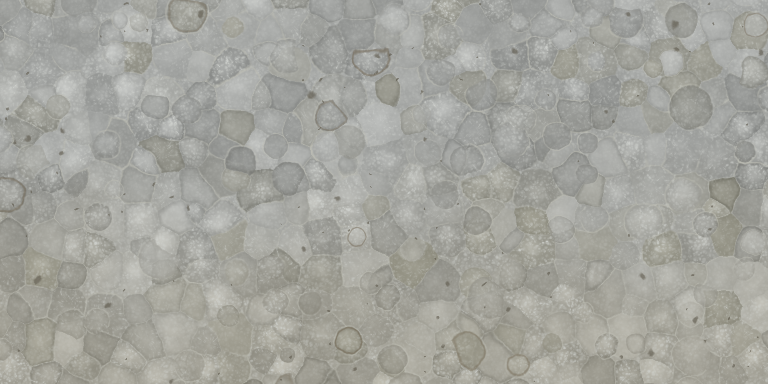
This texture is drawn by a WebGL 1 fragment shader. Its source:

```glsl
precision highp float;
// Tightly packed translucent grey pebbles with frosty crystals, pale seams and dark specks.
uniform vec2 u_resolution;

const vec3 COOL_GREY = vec3(0.622, 0.630, 0.622);
const vec3 WARM_GREY = vec3(0.635, 0.627, 0.585);
const vec3 OLIVE = vec3(0.550, 0.540, 0.465);
const vec3 RUST = vec3(0.44, 0.39, 0.31);
const vec3 FROST = vec3(0.82, 0.83, 0.815);
const vec3 SEAM = vec3(0.74, 0.74, 0.70);
const vec3 SPECK = vec3(0.36, 0.34, 0.29);

struct Grain {
  float reach;   // distance from the centre, relative to the grain size
  float margin;  // distance to the boundary with the next grain
  vec2 offset;   // position relative to the centre
  vec2 id;
};

float hash(vec2 p, float seed) {
  return fract(sin(dot(p, vec2(127.1, 311.7)) + seed * 74.7) * 43758.547);
}

// Layered sines, roughly -1 to 1.
float waves(vec2 p) {
  float sum = 0.0;
  float gain = 0.5;
  for (int i = 0; i < 4; i++) {
    sum += gain * sin(p.x + 1.7 * sin(p.y * 0.8)) * cos(p.y + 1.3 * sin(p.x * 0.7));
    p = mat2(1.2, 1.5, -1.5, 1.2) * p + 2.3;
    gain *= 0.62;
  }
  return sum;
}

// Cellular noise with a different size for every cell.
Grain nearestGrain(vec2 p, float seed) {
  Grain g = Grain(9.0, 0.0, vec2(0.0), vec2(0.0));
  float second = 9.0;
  for (int y = -2; y <= 2; y++) {
    for (int x = -2; x <= 2; x++) {
      vec2 id = floor(p) + vec2(float(x), float(y));
      vec2 jitter = vec2(hash(id, seed), hash(id, seed + 1.0));
      vec2 offset = p - id - 0.1 - 0.8 * jitter;
      float d = length(offset) / mix(0.72, 1.28, hash(id, seed + 2.0));
      if (d < g.reach) {
        second = g.reach;
        g.reach = d;
        g.offset = offset;
        g.id = id;
      } else {
        second = min(second, d);
      }
    }
  }
  g.margin = 0.5 * (second - g.reach);
  return g;
}

// Small bright crystals: 1 at cell centres, 0 at their borders.
float crystals(vec2 p, float seed) {
  float nearest = 2.0;
  for (int y = -1; y <= 1; y++) {
    for (int x = -1; x <= 1; x++) {
      vec2 id = floor(p) + vec2(float(x), float(y));
      vec2 centre = id + vec2(hash(id, seed), hash(id, seed + 1.0));
      nearest = min(nearest, length(p - centre) + 0.4 * hash(id, seed + 2.0));
    }
  }
  return 1.0 - smoothstep(0.2, 0.75, nearest);
}

// Uneven radial fibres around the centre of a grain.
float fibres(vec2 offset, float phase) {
  float angle = atan(offset.y, offset.x);
  float ray = sin(angle * 15.0 + phase + 2.0 * sin(angle * 4.0 + length(offset) * 9.0));
  return smoothstep(0.2, 1.0, ray) * smoothstep(0.06, 0.25, length(offset));
}

vec3 grainColour(Grain g, float inside, vec3 ground, float frost, float seed) {
  float tone = hash(g.id, seed) - 0.5;
  float tint = pow(hash(g.id, seed + 1.0), 6.0);
  float frosty = smoothstep(0.25, 1.0, hash(g.id, seed + 2.0));
  float rim = pow(hash(g.id, seed + 3.0), 2.0);
  vec3 colour = mix(ground + 0.11 * tone, OLIVE, 0.6 * tint);
  // Cloudy core and shaded rim
  float core = 1.0 - smoothstep(0.0, 0.5, length(g.offset - vec2(-0.05, 0.08)));
  colour += core * (0.025 + 0.07 * frosty);
  colour -= 0.085 * rim * (1.0 - smoothstep(0.01, 0.14, inside));
  // Crystals and fibres inside the grain
  float rays = fibres(g.offset, 6.283 * tone) * step(0.55, hash(g.id, seed + 4.0));
  float cover = frost * (0.2 + 0.5 * frosty * (0.6 + 0.6 * core)) + 0.3 * rays * frost;
  return mix(colour, FROST, min(cover, 0.85));
}

void main() {
  vec2 p = gl_FragCoord.xy / u_resolution.y;
  vec2 bent = p + 0.005 * vec2(waves(p * 34.0), waves(p.yx * 34.0 + 5.0));
  float patches = waves(p * 5.0 + 1.0);
  float clouds = waves(p * 13.0 + 4.0);
  float frost = 0.6 * crystals(bent * 118.0, 3.0) + 0.4 * crystals(bent * 62.0, 8.0);
  frost *= 0.85 + 0.6 * waves(p * 48.0 + 7.0);
  vec3 ground = mix(WARM_GREY, COOL_GREY, smoothstep(0.05, 0.7, p.y + 0.15 * patches));
  ground += 0.036 * patches + 0.028 * clouds + 0.022 * waves(p * 75.0);

  // Packed grains in a pale crystalline filling
  Grain g = nearestGrain(bent * 12.5, 11.0);
  float inside = min(g.margin, 0.72 - g.reach);
  vec3 filling = mix(ground, FROST, 0.04 + 0.5 * frost);
  vec3 colour = mix(filling, grainColour(g, inside, ground, frost, 20.0), smoothstep(-0.03, 0.03, inside));
  float broken = smoothstep(-0.5, 0.4, waves(p * 28.0 + 9.0));
  float seam = broken * (1.0 - smoothstep(0.0, 0.045, abs(inside)));
  colour = mix(colour, SEAM, seam * (0.15 + 0.5 * hash(g.id, 31.0)));

  // Scattered rounder pebbles, a few with a rusty outline
  Grain top = nearestGrain(bent * 9.5 + 3.7, 41.0);
  float radius = mix(0.24, 0.46, hash(top.id, 50.0));
  inside = min(top.margin, radius - top.reach);
  float present = step(0.5, hash(top.id, 51.0));
  vec3 pebble = grainColour(top, inside, ground - 0.022, 0.85 * frost, 60.0);
  float outline = 1.0 - smoothstep(0.0, 0.04, abs(inside - 0.03));
  pebble = mix(pebble, RUST, outline * (0.05 + 0.5 * step(0.92, hash(top.id, 52.0))));
  float body = mix(0.5, 0.95, hash(top.id, 53.0));
  colour = mix(colour, pebble, body * present * smoothstep(-0.015, 0.02, inside));
  seam = broken * (1.0 - smoothstep(0.0, 0.03, abs(inside + 0.02)));
  colour = mix(colour, SEAM, 0.5 * present * seam);

  // Sparse blotchy specks
  Grain dirt = nearestGrain(bent * 17.0 + 0.12 * waves(p * 60.0), 71.0);
  float size = mix(0.06, 0.22, pow(hash(dirt.id, 80.0), 3.0));
  float speck = step(0.82, hash(dirt.id, 81.0)) * (1.0 - smoothstep(0.3 * size, size, dirt.reach));
  colour = mix(colour, SPECK, 0.6 * speck);

  gl_FragColor = vec4(colour, 1.0);
}
```
